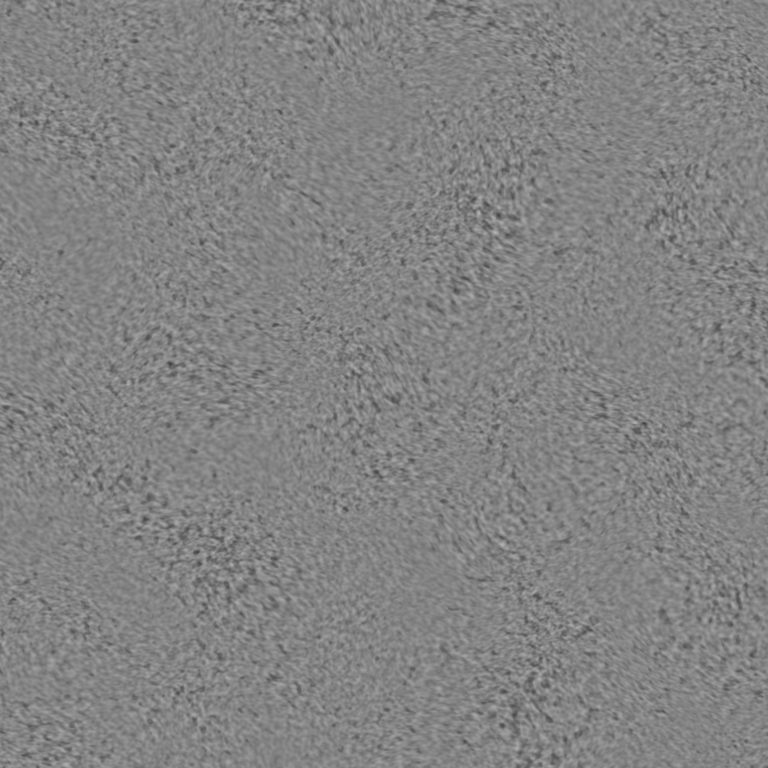
A WebGL 1 fragment shader for this texture map:

```glsl
precision highp float;
// Fine grey plaster: crisp diagonal grain with clustered, shallow dark pits.

uniform vec2 u_resolution;

const float BASE_TONE = 0.524;       // grey of the flat surface
const float GRAIN_CONTRAST = 0.205;
const float PIT_DEPTH = 0.115;
const float GRAIN_ANGLE = -0.62;     // radians, falling to the right
const float FINE_TURN = 0.6;         // turn of the fine grain against the coarse
const float PIT_TURN = -0.3;
const vec2 COARSE_GRAIN = vec2(92.0, 148.0);   // cells along and across the grain
const vec2 FINE_GRAIN = vec2(165.0, 215.0);
const vec2 PIT_CELLS = vec2(66.0, 98.0);
const vec2 PIT_EDGE_CELLS = vec2(140.0, 170.0);
const vec2 CLUSTER_CELLS = vec2(5.0, 9.0);
const vec2 PIT_RANGE = vec2(0.12, 0.50);       // threshold where pits begin and bottom out
const float CLUSTERING = 0.36;
const float CLUSTER_LIFT = 0.018;    // keeps pitted areas as light on average
const float WARP_CELLS = 6.0;
const float WARP_SIZE = 0.035;

vec2 hash2(vec2 p) {
  vec3 q = fract(p.xyx * vec3(0.1031, 0.1030, 0.0973));
  q += dot(q, q.yzx + 33.33);
  return fract((q.xx + q.yz) * q.zy);
}

// Random slope at a lattice point, projected on the offset from it
float slope(vec2 cell, vec2 offset) {
  return dot(normalize(hash2(cell) - 0.4999), offset);
}

// Gradient noise around zero, without broad drift
float noise(vec2 p) {
  vec2 cell = floor(p);
  vec2 f = fract(p);
  vec2 s = f * f * f * (f * (f * 6.0 - 15.0) + 10.0);
  vec2 x = vec2(1.0, 0.0);
  vec2 y = vec2(0.0, 1.0);
  float low = mix(slope(cell, f), slope(cell + x, f - x), s.x);
  float high = mix(slope(cell + y, f - y), slope(cell + x + y, f - x - y), s.x);
  return mix(low, high, s.y);
}

vec2 rotate(vec2 p, float angle) {
  float c = cos(angle);
  float s = sin(angle);
  return vec2(c * p.x + s * p.y, c * p.y - s * p.x);
}

void main() {
  vec2 uv = gl_FragCoord.xy / u_resolution;

  // Bend the grain direction gently across the surface
  vec2 bend = vec2(noise(uv * WARP_CELLS + 11.3), noise(uv * WARP_CELLS + 47.7));
  vec2 p = rotate(uv + WARP_SIZE * bend, GRAIN_ANGLE) + 3.0;

  // Rough (positive) and smooth (negative) areas
  float cluster = noise(p * CLUSTER_CELLS) + 0.6 * noise(p * CLUSTER_CELLS * 2.7 + 19.4);

  // Two layers of grain at different angles
  float grain = 0.62 * noise(p * COARSE_GRAIN)
              + 0.50 * noise(rotate(p, FINE_TURN) * FINE_GRAIN + 71.2);
  grain *= 1.0 + 0.6 * cluster;

  // Ragged pits, denser in the rough areas
  float pitField = 0.78 * noise(rotate(p, PIT_TURN) * PIT_CELLS + 29.6)
                 + 0.42 * noise(rotate(p, FINE_TURN) * PIT_EDGE_CELLS + 83.1);
  float pit = smoothstep(PIT_RANGE.x, PIT_RANGE.y, pitField + CLUSTERING * cluster);

  float tone = BASE_TONE + GRAIN_CONTRAST * grain - PIT_DEPTH * pit + CLUSTER_LIFT * cluster;
  gl_FragColor = vec4(vec3(tone), 1.0);
}
```
